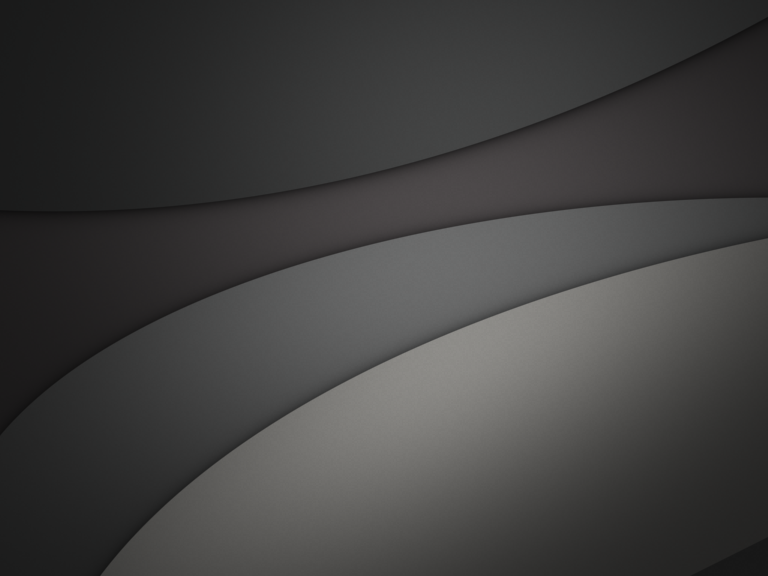
Reproduce this background procedurally as a WebGL 1 fragment shader.

```glsl
precision mediump float;
// Four overlapping charcoal sheets with sweeping curved edges.
// Each sheet is lit by a soft elliptical glow and casts a narrow shadow on
// the sheet beneath; signed distances give smooth edges and shadows.

uniform vec2 u_resolution;

const vec2 CANVAS = vec2(4.0 / 3.0, 1.0);
const float AMBIENT = 0.092;

float hash(vec2 cell) {
    return fract(sin(dot(cell, vec2(12.9898, 78.233))) * 43758.5453);
}

// Approximate signed distance to an ellipse, negative inside.
float ellipseDistance(vec2 p, vec2 center, vec2 radii) {
    vec2 q = (p - center) / radii;
    float k = length(q);
    return k * (k - 1.0) / max(length(q / radii), 0.001);
}

// Approximate signed distance to an upright parabola, negative above it.
float parabolaDistance(vec2 p, vec2 vertex, float bend) {
    float x = p.x - vertex.x;
    float slope = 2.0 * bend * x;
    return (vertex.y + bend * x * x - p.y) / sqrt(1.0 + slope * slope);
}

// Distance to a straight edge, negative below it.
float lineDistance(vec2 p, vec2 start, float slope) {
    return (p.y - start.y - slope * (p.x - start.x)) / sqrt(1.0 + slope * slope);
}

// Tilted Gaussian pool of light.
float glow(vec2 p, vec2 center, vec2 radii, float tilt) {
    vec2 d = p - center;
    float c = cos(tilt);
    float s = sin(tilt);
    vec2 q = vec2(c * d.x + s * d.y, c * d.y - s * d.x) / radii;
    return exp(-dot(q, q));
}

vec3 sheet(vec3 tint, float ambient, float peak, float light) {
    return tint * mix(ambient, peak, light);
}

// Darkening just outside an edge.
float shadow(float d, float width, float strength) {
    return 1.0 - strength * exp(-max(d, 0.0) / width);
}

float cover(float d, float softness) {
    return 1.0 - smoothstep(-softness, softness, d);
}

void main() {
    vec2 p = gl_FragCoord.xy / u_resolution * CANVAS;
    float softness = 0.9 / u_resolution.y;

    // Sheet edges
    float topEdge = parabolaDistance(p, vec2(0.0955, 0.633), 0.2204);
    float bandEdge = ellipseDistance(p, vec2(1.354, 0.0286), vec2(1.441, 0.6285));
    float frontEdge = ellipseDistance(p, vec2(2.17, -0.342), vec2(2.1215, 1.0104));
    float cornerEdge = lineDistance(p, vec2(1.198, 0.0), 0.5);

    // Lighting
    float topLight = glow(p, vec2(0.82, 0.72), vec2(0.51, 0.46), 0.0);
    float backLight = glow(p, vec2(0.775, 0.65), vec2(0.53, 0.36), 0.0);
    float bandLight = glow(p, vec2(0.764, 0.55), vec2(0.58, 0.38), 0.3);
    float frontLight = glow(p, vec2(0.80, 0.41), vec2(0.65, 0.29), 0.58);

    vec3 top = sheet(vec3(0.99, 1.0, 1.0), AMBIENT, 0.27, topLight);
    vec3 back = sheet(vec3(1.03, 0.98, 0.99), AMBIENT, 0.295, backLight);
    vec3 band = sheet(vec3(0.995, 1.0, 1.0), AMBIENT, 0.425, bandLight);
    vec3 front = sheet(vec3(1.01, 1.0, 0.975), 0.13, 0.55, frontLight);

    // Layers from back to front
    back *= shadow(topEdge, 0.012, 0.55) * shadow(bandEdge, 0.010, 0.40);
    band *= shadow(frontEdge, 0.010, 0.38);
    vec3 color = mix(back, top, cover(topEdge, softness));
    color = mix(color, band, cover(bandEdge, softness));
    color = mix(color, front, cover(frontEdge, softness));
    color = mix(color, vec3(AMBIENT), cover(cornerEdge, softness));

    // Fine paper grain
    float grain = hash(floor(p * 384.0)) - 0.5;
    color *= 1.0 + 0.025 * grain;

    gl_FragColor = vec4(color, 1.0);
}
```
